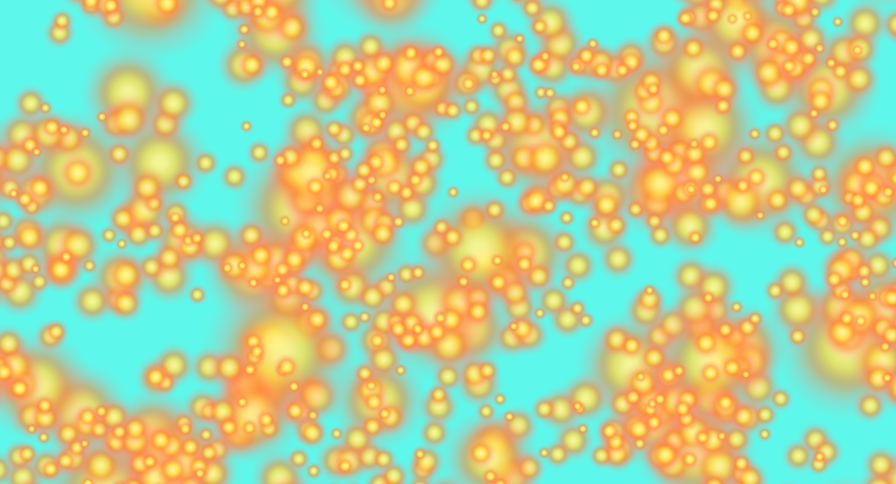
Write a Shadertoy shader that draws this background.

```glsl
// Clustered glowing yellow-orange orbs with hazy halos over a flat turquoise ground.

const vec3 TURQUOISE = vec3(0.37, 0.97, 0.92);
const vec3 PALE_CORE = vec3(1.0, 0.96, 0.56);
const vec3 GOLD = vec3(1.0, 0.85, 0.26);
const vec3 EMBER = vec3(1.0, 0.52, 0.2);
const vec3 ROSE_HAZE = vec3(1.0, 0.56, 0.46);

float hash(vec2 p) {
    return fract(sin(dot(p, vec2(127.1, 311.7))) * 43758.5453);
}

vec2 hash2(vec2 p) {
    return vec2(hash(p), hash(p + 37.3));
}

float valueNoise(vec2 p) {
    vec2 i = floor(p);
    vec2 f = fract(p);
    f = f * f * (3.0 - 2.0 * f);
    float low = mix(hash(i), hash(i + vec2(1, 0)), f.x);
    float high = mix(hash(i + vec2(0, 1)), hash(i + vec2(1, 1)), f.x);
    return mix(low, high, f.y);
}

// Likelihood of an orb: small groups broken up by finer gaps.
float clusterDensity(vec2 p) {
    float n = 0.6 * valueNoise(p * vec2(6.0, 8.5) + 11.0)
            + 0.4 * valueNoise(p * 15.0 + 5.0);
    return smoothstep(0.24, 0.74, n);
}

// Blends one orb over the ground; t is distance divided by halo radius.
vec3 blendOrb(vec3 ground, float t) {
    vec3 glow = mix(PALE_CORE, GOLD, smoothstep(0.05, 0.36, t));
    glow = mix(glow, EMBER, smoothstep(0.25, 0.52, t));
    glow = mix(glow, ROSE_HAZE, smoothstep(0.45, 0.75, t));
    float falloff = max(1.0 - t * t, 0.0);
    return mix(ground, glow, 0.93 * falloff * falloff);
}

// One jittered orb per cell; radii are in canvas heights, at most one cell.
vec3 orbLayer(vec3 ground, vec2 p, float cellSize, vec2 radii, float amount, float seed) {
    vec2 home = floor(p / cellSize);
    for (int y = -1; y <= 1; y++) {
        for (int x = -1; x <= 1; x++) {
            vec2 cell = home + vec2(x, y);
            vec2 center = (cell + hash2(cell + seed)) * cellSize;
            float chance = amount * clusterDensity(center);
            if (hash(cell + seed + 71.9) < chance) {
                float size = hash(cell + seed + 13.7);
                float radius = mix(radii.x, radii.y, size * size);
                ground = blendOrb(ground, length(p - center) / radius);
            }
        }
    }
    return ground;
}

void mainImage(out vec4 fragColor, in vec2 fragCoord) {
    vec2 p = fragCoord / iResolution.y;
    vec3 color = TURQUOISE;

    // Large halos lie lowest, then medium orbs, then fine sparks.
    color = orbLayer(color, p, 0.17, vec2(0.10, 0.17), 0.85, 3.1);
    color = orbLayer(color, p, 0.08, vec2(0.045, 0.08), 0.75, 19.4);
    color = orbLayer(color, p, 0.065, vec2(0.038, 0.064), 0.75, 83.6);
    color = orbLayer(color, p, 0.2, vec2(0.11, 0.18), 0.5, 47.2);
    color = orbLayer(color, p, 0.055, vec2(0.028, 0.054), 0.6, 101.8);
    color = orbLayer(color, p, 0.04, vec2(0.016, 0.034), 0.4, 139.5);

    fragColor = vec4(color, 1.0);
}
```
